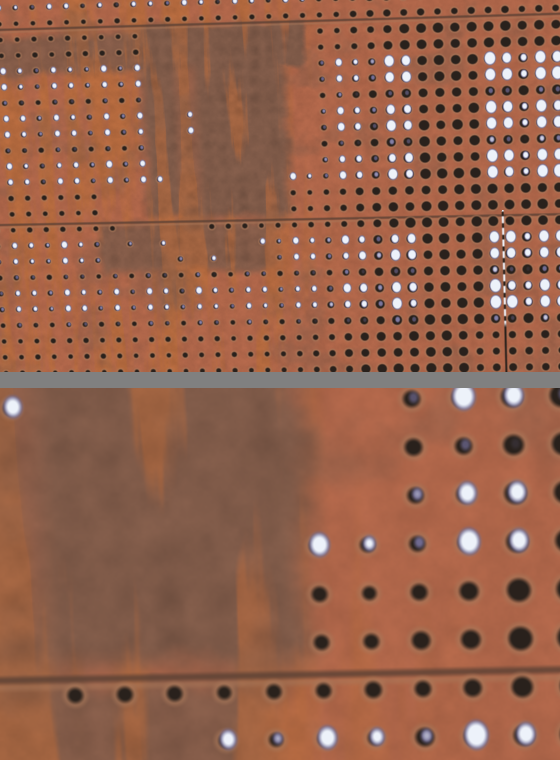
Top, the full canvas; bottom, a detail of the centre.
Write a WebGL 2 fragment shader that draws this texture.

```glsl
#version 300 es
precision highp float;
// Rusted steel cladding with a skewed grid of punched holes, some lit from behind.
uniform vec2 u_resolution;
out vec4 fragColor;

const vec3 RUST = vec3(0.68, 0.395, 0.285);
const vec3 ORANGE = vec3(0.70, 0.41, 0.24);
const vec3 BROWN = vec3(0.50, 0.355, 0.285);
const vec3 RIM = vec3(0.66, 0.47, 0.35);
const vec3 VOID = vec3(0.16, 0.13, 0.11);
const vec3 FRINGE = vec3(0.43, 0.41, 0.57);
const vec3 DAYLIGHT = vec3(0.93, 0.95, 0.98);
const vec2 PITCH = vec2(0.0447, 0.04324);
const float TOP_SEAM = 1.36;
const float MID_SEAM = 13.66;
const float SLIT = 29.58;

float hash(vec2 p) {
  vec3 a = fract(p.xyx * vec3(0.1031, 0.103, 0.0973));
  a += dot(a, a.yzx + 33.33);
  return fract((a.x + a.y) * a.z);
}

float noise(vec2 p) {
  vec2 i = floor(p), f = fract(p);
  f = f * f * (3.0 - 2.0 * f);
  return mix(mix(hash(i), hash(i + vec2(1, 0)), f.x),
             mix(hash(i + vec2(0, 1)), hash(i + 1.0), f.x), f.y);
}

float fbm(vec2 p) {
  float sum = 0.0, amp = 0.53;
  for (int k = 0; k < 4; k++) {
    sum += amp * noise(p);
    p = p * 2.03 + 17.0;
    amp *= 0.5;
  }
  return sum;
}

// 1 inside the box lo..hi, fading over the given softness
float softBox(vec2 p, vec2 lo, vec2 hi, float soft) {
  vec2 m = smoothstep(lo - soft, lo + soft, p) * (1.0 - smoothstep(hi - soft, hi + soft, p));
  return m.x * m.y;
}

float disc(float d, float radius, float soft) {
  return 1.0 - smoothstep(radius - soft, radius + soft, d);
}

// Skewed canvas position to (column, row) units, rows counted from the top
vec2 toGrid(vec2 p) {
  float down = 1.0 - p.y;
  float x = p.x - (0.068 - 0.033 * p.x) * (down - 0.5);
  float y = down + (0.03 - 0.018 * down) * (p.x - 0.753);
  return vec2(x - 0.0275, y) / PITCH;
}

// Brown weathered areas
float stain(vec2 q) {
  vec2 w = q + 0.7 * (vec2(fbm(q * 0.9), fbm(q * 0.9 + 40.0)) - 0.5);
  float m = softBox(w, vec2(8.2, 1.4), vec2(16.8, 13.4), 0.5);
  m = max(m, softBox(w, vec2(8.2, 1.4), vec2(18.0, 4.2), 0.25));
  m = max(m, 0.85 * softBox(w, vec2(-3.0, 1.9), vec2(8.5, 4.3), 0.4));
  m = max(m, 0.9 * softBox(w, vec2(5.3, 13.7), vec2(16.0, 16.7), 0.4));
  return max(m, 0.6 * softBox(w, vec2(8.7, 14.0), vec2(10.2, 19.0), 0.4));
}

vec3 metal(vec2 q) {
  float streak = fbm(vec2(q.x * 1.3, q.y * 0.13));
  float left = 1.0 - smoothstep(14.0, 21.0, q.x);
  float m = stain(q);
  vec3 c = mix(RUST, ORANGE, left * smoothstep(0.4, 0.65, streak));
  c = mix(c, BROWN, 0.35 * smoothstep(0.52, 0.75, fbm(q * 0.45 + 9.0)));
  // Orange runs stay visible through the stain
  float runs = smoothstep(0.52, 0.68, streak) + 0.8 * softBox(q, vec2(10.3, 4.0), vec2(11.4, 13.0), 0.5);
  c = mix(c, BROWN, m * (1.0 - 0.65 * min(runs, 1.0)));
  float ghost = disc(length(fract(q + 0.5) - 0.5), 0.3, 0.25);
  c *= 1.0 - 0.1 * m * ghost * noise(q * 0.8);
  return c * (0.93 + 0.14 * fbm(q * 2.5));
}

bool hasHole(vec2 id) {
  float gap = softBox(id, vec2(8.5, 1.5), vec2(18.5, 10.5), 0.1);
  gap += softBox(id, vec2(9.5, 10.5), vec2(16.5, 11.5), 0.1);
  gap += softBox(id, vec2(5.5, 11.5), vec2(16.5, 13.5), 0.1);
  gap += softBox(id, vec2(6.5, 13.5), vec2(11.5, 14.5), 0.1);
  gap += softBox(id, vec2(5.5, 14.5), vec2(15.5, 16.5), 0.1) * step(0.25, hash(id + 3.0));
  bool lone = id.x == 11.0 && (id.y == 7.0 || id.y == 8.0);
  return gap < 0.5 || lone;
}

float holeRadius(vec2 id) {
  float grow = smoothstep(17.5, 25.0, id.x + 0.12 * (id.y - 10.0));
  grow *= 1.0 - 0.6 * softBox(id, vec2(23.5, -2.0), vec2(40.0, 1.5), 0.1);
  grow *= 1.0 - 0.45 * softBox(id, vec2(27.5, 20.5), vec2(40.0, 30.0), 0.1);
  return mix(0.145, 0.285, grow) * (0.9 + 0.2 * hash(id + 7.0));
}

// Amount of sky seen through a hole: period three in both directions
float skyAmount(vec2 id) {
  float row = mod(id.y + step(13.5, id.y), 3.0) < 0.5 ? 0.3 : 1.0;
  row *= softBox(id.yy, vec2(3.5), vec2(11.5), 0.1) + softBox(id.yy, vec2(14.5), vec2(20.5), 0.1);
  row += id.y < 0.5 ? 0.8 * step(id.x, 18.0) : 0.0;
  float phase = mod(id.x + (id.x < 6.5 ? 2.0 : 0.0), 3.0);
  float column = phase > 1.5 ? 1.05 : (phase < 0.5 ? 0.8 : 0.35);
  column *= 1.0 - softBox(id.xx, vec2(24.5), vec2(28.5), 0.1);
  column += 0.25 * step(28.5, id.x);
  return min(row * column * (0.75 + 0.45 * hash(id + 21.0)), 1.1);
}

vec3 punch(vec3 c, vec2 q, float soft) {
  vec2 id = floor(q + 0.5), f = q - id;
  if (!hasHole(id)) return c;
  float r = holeRadius(id), sky = skyAmount(id), d = length(f);
  c = mix(c, RIM, 0.55 * disc(d, r + 0.1, soft));
  c = mix(c, VOID, disc(d, r, soft));
  float glow = length((f - vec2(0.04, -0.03)) * vec2(1.1, 0.9));
  float lit = smoothstep(0.15, 0.35, sky);
  c = mix(c, FRINGE, lit * disc(glow, r * sky + 0.05, soft));
  return mix(c, DAYLIGHT, smoothstep(0.3, 0.5, sky) * disc(glow, r * sky, soft));
}

vec3 seam(vec3 c, float d, float soft) {
  c = mix(c, RIM, 0.45 * disc(abs(d - 0.16), 0.06, soft));
  return mix(c, BROWN * 0.72, 0.8 * disc(abs(d), 0.07, soft));
}

void main() {
  vec2 q = toGrid(gl_FragCoord.xy / u_resolution.y);
  float soft = max(0.065, 0.8 / (u_resolution.y * PITCH.y));
  vec3 c = metal(q);
  c = seam(c, q.y - TOP_SEAM, soft);
  c = seam(c, q.y - MID_SEAM, soft);
  c = punch(c, q, soft);
  // Open joint between the lower right sheets, with sky showing in dashes
  float joint = disc(abs(q.x - SLIT), 0.06, soft) * step(MID_SEAM - 0.3, q.y);
  float dash = disc(abs(fract(q.y * 1.4) - 0.5), 0.3, 0.1) * (1.0 - smoothstep(20.2, 20.6, q.y));
  c = mix(c, mix(VOID, DAYLIGHT, dash), joint);
  fragColor = vec4(c, 1.0);
}
```
